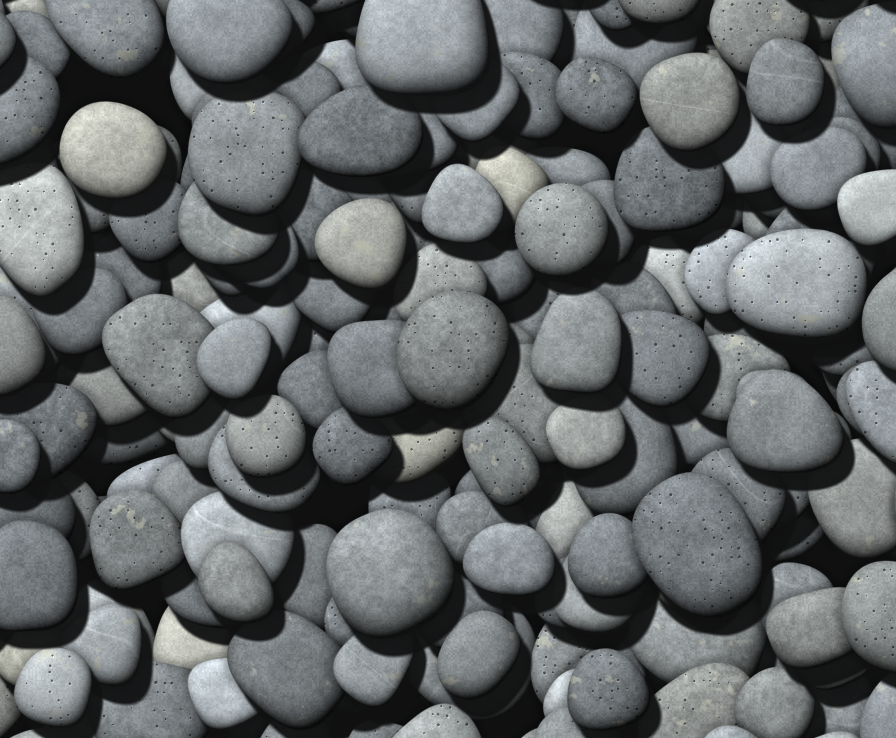
Reproduce this texture procedurally as a Shadertoy shader.

```glsl
// A heap of smooth grey beach pebbles in hard sunlight from the upper left.
// Jittered, rotated grids of warped ellipses are painted from deep to top;
// each stone first casts a shadow below it, then covers it with lit rock.

const int LAYERS = 5;
const float SPACING = 0.152;
const vec3 SUN = vec3(-0.30, 0.50, 0.81);
const vec2 SHADOW_SHIFT = vec2(0.015, -0.024);
const vec3 SHADOW_COLOR = vec3(0.062, 0.064, 0.066);
const vec3 COOL_TINT = vec3(0.955, 1.0, 1.03);
const vec3 WARM_TINT = vec3(1.0, 1.0, 0.93);
const vec3 FLECK_COLOR = vec3(0.74, 0.74, 0.67);

struct Pebble {
    vec2 center;
    vec2 radii;
    float angle;
    float squareness;  // exponent of the superellipse
    float egg;         // taper along the long axis
    float lobe;        // strength of the three-sided bulge
};

vec4 hash4(vec2 p) {
    vec4 q = fract(p.xyxy * vec4(0.1031, 0.1030, 0.0973, 0.1099));
    q += dot(q, q.wzxy + 33.33);
    return fract((q.xxyz + q.yzzw) * q.zywx);
}

mat2 rotation(float a) {
    float c = cos(a), s = sin(a);
    return mat2(c, s, -s, c);
}

float noise(vec2 p) {
    vec2 i = floor(p), f = fract(p);
    f = f * f * (3.0 - 2.0 * f);
    float bottom = mix(hash4(i).x, hash4(i + vec2(1, 0)).x, f.x);
    float top = mix(hash4(i + vec2(0, 1)).x, hash4(i + vec2(1, 1)).x, f.x);
    return mix(bottom, top, f.y);
}

float fbm(vec2 p) {
    float sum = 0.0, gain = 0.5;
    for (int i = 0; i < 4; i++) {
        sum += gain * noise(p);
        p = rotation(0.6) * p * 2.1 + 17.0;
        gain *= 0.5;
    }
    return sum / 0.9375;
}

Pebble makePebble(vec2 center, vec2 id) {
    vec4 a = hash4(id + 11.3), b = hash4(id + 47.9);
    float size = mix(0.047, 0.088, a.x * (0.45 + 0.55 * a.x));
    float stretch = mix(1.02, 1.5, a.y * a.y);
    vec2 radii = size * vec2(sqrt(stretch), 1.0 / sqrt(stretch)) * 1.06;
    float angle = 6.2832 * a.z;
    return Pebble(center, radii, angle, mix(2.0, 2.7, a.w),
                  mix(-0.24, 0.24, b.x), 0.055 * b.y);
}

// x: signed distance, y: relative radius, zw: outward direction
vec4 pebbleShape(vec2 p, Pebble s) {
    mat2 turn = rotation(s.angle);
    vec2 q = (p - s.center) * turn / s.radii;
    q.y *= 1.0 + s.egg * q.x;
    vec2 powered = pow(abs(q) + 1e-4, vec2(s.squareness));
    float r = pow(powered.x + powered.y, 1.0 / s.squareness);
    r *= 1.0 + s.lobe * cos(3.0 * atan(q.y, q.x + 1e-5) + s.egg * 20.0);
    vec2 slope = q / s.radii + 1e-4;
    float d = (r - 1.0) * max(length(q), 0.05) / length(slope);
    return vec4(d, r, turn * normalize(slope));
}

// Small round holes: x is the dark hollow, y its sunlit lower rim
vec2 pits(vec2 p) {
    vec2 cell = floor(p);
    vec4 h = hash4(cell + 5.7);
    vec2 v = fract(p) - 0.3 - 0.4 * h.xy;
    float size = mix(0.10, 0.24, h.z), present = step(0.72, h.w);
    float hollow = smoothstep(size, size * 0.4, length(v));
    float rim = smoothstep(size, size * 0.4, length(v - vec2(0.08, -0.16)));
    return present * vec2(hollow, rim * (1.0 - hollow));
}

vec3 rockColor(vec2 p, vec2 id) {
    vec4 a = hash4(id + 83.1), b = hash4(id + 129.7);
    vec2 u = p + 3.0 * a.xy;
    float tone = mix(0.46, 0.67, a.z) + 0.08 * smoothstep(0.8, 1.0, a.z);
    tone += 0.13 * (fbm(u * 22.0) - 0.5);
    tone += mix(0.08, 0.20, b.x) * (fbm(u * 130.0) - 0.5);
    tone += 0.07 * (hash4(floor(u * 420.0)).x - 0.5);
    vec3 color = tone * mix(COOL_TINT, WARM_TINT, a.w * a.w * a.z);

    // Pale flecks, thin veins and pits, each on some of the stones
    float fleck = smoothstep(0.70, 0.80, fbm(u * 48.0));
    color = mix(color, FLECK_COLOR, 0.55 * fleck * step(0.4, b.y));
    float veinPath = abs(noise(rotation(6.3 * b.w) * u * vec2(9.0, 24.0)) - 0.5);
    color += 0.07 * smoothstep(0.025, 0.0, veinPath) * step(0.72, b.z);
    vec2 hole = pits(u * 85.0) * step(0.62, b.w);
    return color * (1.0 - 0.5 * hole.x + 0.15 * hole.y);
}

float sunlight(vec4 shape, float flatness) {
    vec2 tilt = shape.zw * 0.94 * pow(min(shape.y, 1.0), flatness);
    vec3 normal = vec3(tilt, sqrt(1.0 - dot(tilt, tilt)));
    return 0.10 + 0.90 * max(dot(normal, normalize(SUN)), 0.0) / SUN.z;
}

vec3 paintPebble(vec3 below, vec2 p, Pebble s, vec2 id, float pixel) {
    vec4 shape = pebbleShape(p, s);
    float nearShade = pebbleShape(p - 0.5 * SHADOW_SHIFT, s).x;
    float farShade = pebbleShape(p - SHADOW_SHIFT, s).x;
    float shade = smoothstep(0.003, -0.003, min(nearShade, farShade));
    below *= 1.0 - 0.28 * smoothstep(0.016, -0.004, shape.x);
    below = mix(below, SHADOW_COLOR, 0.95 * shade);
    if (shape.x > pixel) return below;
    float flatness = mix(2.0, 4.2, hash4(id + 201.3).x);
    vec3 lit = rockColor(p, id) * sunlight(shape, flatness);
    return mix(below, lit, smoothstep(pixel, -pixel, shape.x));
}

vec3 paintLayer(vec3 color, vec2 p, float level, float pixel) {
    mat2 turn = rotation(0.35 * sin(level * 2.4));
    vec2 shift = vec2(31.37, 23.71) + level * vec2(7.43, 5.61);
    vec2 home = floor(turn * p / SPACING + shift);
    for (int k = 0; k < 9; k++) {
        vec2 cell = home + vec2(k % 3 - 1, k / 3 - 1);
        vec2 id = cell + 61.0 * level;
        vec4 h = hash4(id);
        if (h.z > 0.80) continue;
        vec2 spot = cell + 0.5 + 0.56 * (h.xy - 0.5);
        vec2 center = (spot - shift) * SPACING * turn;
        color = paintPebble(color, p, makePebble(center, id), id, pixel);
    }
    return color;
}

void mainImage(out vec4 fragColor, in vec2 fragCoord) {
    vec2 p = fragCoord / iResolution.y;
    float pixel = 0.8 / iResolution.y;
    vec3 color = SHADOW_COLOR;
    for (int k = 0; k < LAYERS; k++) color = paintLayer(color, p, float(k), pixel);
    fragColor = vec4(clamp(color, 0.0, 1.0), 1.0);
}
```
